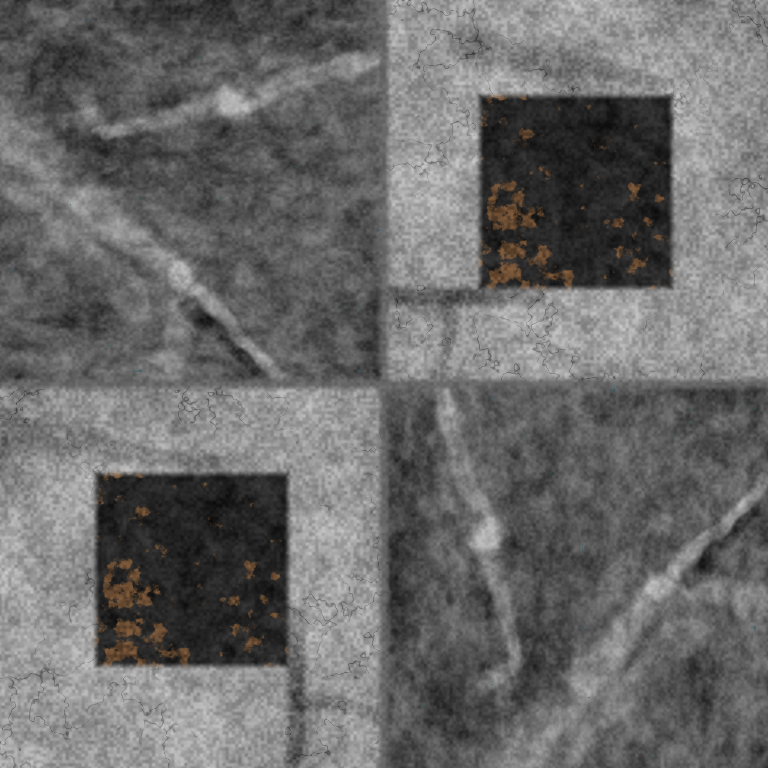
Reproduce this texture procedurally as a WebGL 2 fragment shader.

```glsl
#version 300 es
precision highp float;
// Two by two checker of worn stone: veined dark marble alternates with pale
// frames around rusty square holes. Layered value noise makes the stone, tapered
// segments make the veins, and the lower row turns the stone a quarter turn.

uniform vec2 u_resolution;
out vec4 outColor;

const float REPEATS = 2.0;
const float HOLE_HALF = 0.25;
const float HOLE_RAISE = 0.016;
const float EDGE_SOFT = 0.012;
const float JOINT_SOFT = 0.022;
const float JOINT_SHADE = 0.40;
const float MARBLE_SHADE = 0.315;
const float FRAME_SHADE = 0.585;
const float HOLE_SHADE = 0.135;
const float GRAIN_SCALE = 120.0;
const vec3 RUST = vec3(0.50, 0.35, 0.22);
const vec3 TEAL = vec3(0.18, 0.38, 0.43);

// Veins as start and end points, then start width, end width, brightness.
const int VEINS = 9;
const vec4 VEIN_ENDS[VEINS] = vec4[](
  vec4(-0.02, 0.68, 0.48, 0.28), vec4(0.46, 0.30, 0.75, 0.00),
  vec4(0.26, 0.655, 0.62, 0.74), vec4(0.60, 0.74, 1.02, 0.86),
  vec4(0.28, 0.65, 0.21, 0.76),  vec4(0.24, 0.70, 0.08, 0.66),
  vec4(0.03, 0.51, 0.36, 0.21),  vec4(0.50, 0.23, 0.43, 0.03),
  vec4(0.50, 0.20, 0.67, 0.04));
const vec3 VEIN_LOOK[VEINS] = vec3[](
  vec3(0.100, 0.045, 0.23), vec3(0.036, 0.022, 0.26),
  vec3(0.020, 0.050, 0.25), vec3(0.046, 0.030, 0.25),
  vec3(0.025, 0.050, 0.17), vec3(0.025, 0.050, 0.14),
  vec3(0.030, 0.075, 0.11), vec3(0.045, 0.060, 0.16),
  vec3(0.035, 0.020, -0.17));

float hash(vec2 p) {
  vec3 q = fract(vec3(p.xyx) * 0.1031);
  q += dot(q, q.yzx + 33.33);
  return fract((q.x + q.y) * q.z);
}

float noise(vec2 p) {
  vec2 i = floor(p), f = fract(p);
  f = f * f * (3.0 - 2.0 * f);
  return mix(mix(hash(i), hash(i + vec2(1, 0)), f.x),
             mix(hash(i + vec2(0, 1)), hash(i + 1.0), f.x), f.y);
}

// Layered noise centred on zero.
float layers(vec2 p) {
  float sum = 0.0, weight = 0.5;
  for (int i = 0; i < 4; i++) {
    sum += weight * (noise(p) - 0.5);
    p = mat2(1.6, 1.2, -1.2, 1.6) * p + 17.3;
    weight *= 0.55;
  }
  return sum;
}

// Soft stroke from a to b whose half width runs from w.x to w.y.
float stroke(vec2 p, vec2 a, vec2 b, vec2 w) {
  vec2 along = b - a;
  float t = clamp(dot(p - a, along) / dot(along, along), 0.0, 1.0);
  float width = mix(w.x, w.y, t);
  return 1.0 - smoothstep(0.3 * width, width, length(p - a - along * t));
}

float marble(vec2 p, float grain) {
  vec2 bent = p + 0.045 * vec2(layers(p * 9.0), layers(p * 9.0 + 40.0));
  float shade = MARBLE_SHADE + 0.30 * layers(p * 5.0)
              + 0.34 * layers(bent * vec2(22.0, 30.0)) + 0.10 * grain;
  float wear = 0.72 + 1.1 * layers(p * 20.0 + 5.0);
  for (int i = 0; i < VEINS; i++) {
    vec3 look = VEIN_LOOK[i];
    shade += look.z * wear * stroke(bent, VEIN_ENDS[i].xy, VEIN_ENDS[i].zw, look.xy);
  }
  return min(shade, 0.70 + 0.1 * grain);
}

float frame(vec2 p, vec2 upright, float shift, float grain) {
  float shade = FRAME_SHADE + 0.28 * layers(p * 4.0 + 21.0)
              + 0.22 * layers(p * 26.0) + 0.18 * grain;
  // Fine cracks and pits
  float crack = 1.0 - smoothstep(0.0, 0.025, abs(layers(p * 15.0 + 9.0)));
  shade -= 0.16 * crack * smoothstep(0.0, 0.16, layers(p * 5.0 + 3.0));
  // Dark seams and a smear along the upper side
  vec2 bent = p + 0.05 * layers(p * 8.0);
  shade -= 0.20 * stroke(bent, vec2(0.02, 0.24), vec2(0.40, 0.24), vec2(0.035, 0.045));
  shade -= 0.13 * stroke(bent, vec2(0.19, 0.23), vec2(0.14, 0.00), vec2(0.035, 0.03));
  vec2 smear = upright - vec2(shift, 0.0) + 0.04 * layers(upright * 7.0);
  shade -= 0.12 * stroke(smear, vec2(0.03, 0.88), vec2(0.55, 0.79), vec2(0.075, 0.03));
  return shade;
}

// Hole with s from 0 to 1: rust gathers at the left and below.
vec3 hole(vec2 s, float grain) {
  float shade = HOLE_SHADE + 0.20 * layers(s * 13.0) + 0.07 * grain;
  float gather = exp(-pow((s.x - 0.14) / 0.15, 2.0))
               + 0.65 * exp(-pow((s.y - 0.22) / 0.24, 2.0))
               + 0.7 * exp(-dot(s - vec2(0.9, 0.48), s - vec2(0.9, 0.48)) * 60.0)
               - 0.6 * exp(-dot(s - vec2(0.64, 0.62), s - vec2(0.64, 0.62)) * 18.0);
  float rust = smoothstep(0.0, 0.14, layers(s * 15.0 + 31.0) - 0.19 + 0.15 * gather);
  return mix(vec3(shade), RUST * (0.9 + 0.5 * grain), 0.85 * rust);
}

void main() {
  vec2 uv = gl_FragCoord.xy / u_resolution;
  vec2 cell = floor(uv * REPEATS), q = fract(uv * REPEATS);
  bool lower = cell.y < 0.5;
  vec2 p = lower ? vec2(q.y, 1.0 - q.x) : q;
  float grain = noise(uv * REPEATS * GRAIN_SCALE) - 0.5;
  bool framed = mod(cell.x + cell.y, 2.0) < 0.5;
  float shade = framed ? frame(p, q, lower ? 0.0 : 0.19, grain) : marble(p, grain);

  // Blurred joints between neighbouring tiles
  vec2 joint = abs(uv - 0.5) * REPEATS;
  float away = min(joint.x, joint.y);
  vec3 color = vec3(mix(JOINT_SHADE + 0.1 * grain, shade, smoothstep(0.0, JOINT_SOFT, away)));
  if (framed) {
    vec2 d = q - vec2(0.5, lower ? 0.5 + HOLE_RAISE : 0.5);
    float side = max(abs(d.x), abs(d.y)) - HOLE_HALF;
    float open = 1.0 - smoothstep(-EDGE_SOFT, EDGE_SOFT, side);
    color = mix(color, hole(d / (2.0 * HOLE_HALF) + 0.5, grain), open);
  } else {
    // Sparse teal flecks
    color = mix(color, TEAL, 0.6 * smoothstep(0.965, 0.995, noise(p * 60.0 + 7.0)));
  }
  outColor = vec4(clamp(color, 0.0, 1.0), 1.0);
}
```
